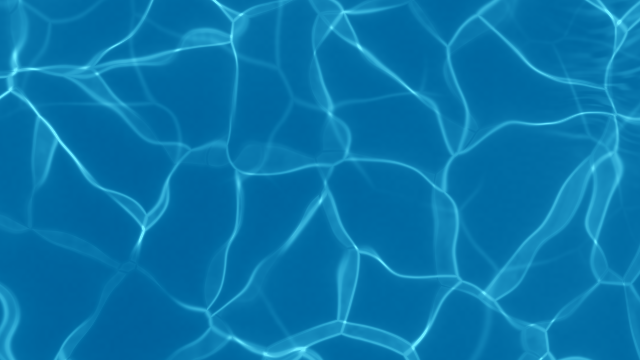
This texture is drawn by a WebGL 1 fragment shader. Its source:

```glsl
precision highp float;
// Sunlight caustics on a blue pool floor: folded ribbons of light between dark cells.
uniform vec2 u_resolution;

const vec3 DEEP_WATER = vec3(-0.008, 0.41, 0.632);
const vec3 LIT_WATER = vec3(0.12, 0.60, 0.785);
const vec3 SUN_GLINT = vec3(0.38, 0.88, 0.99);
const float LIT_LEVEL = 0.4;       // light level at which LIT_WATER is reached
const float CELLS = 3.5;           // cells per canvas height
const float JITTER = 1.0;          // irregularity of the cells
const float BEND = 0.6;            // broad curving of the lines
const float RIPPLE = 0.2;          // finer curving of the lines
const float RIBBON_SPREAD = 0.54;  // gap between the two edges of a ribbon
const float RIBBON_LIGHT = 0.2;
const float LINE_WIDTH = 0.018;
const float LINE_LIGHT = 0.54;
const float HALO_LIGHT = 0.055;
const float FAINT_LIGHT = 0.17;
const float SHIMMER_LIGHT = 0.3;
const float GRAIN_LIGHT = 0.02;

vec2 hash2(vec2 p) {
  vec2 k = vec2(dot(p, vec2(127.1, 311.7)), dot(p, vec2(269.5, 183.3)));
  return fract(sin(k) * 43758.5453);
}

// Two independent channels of smooth value noise, 0 to 1
vec2 noise2(vec2 p) {
  vec2 i = floor(p);
  vec2 f = fract(p);
  f = f * f * f * (f * (f * 6.0 - 15.0) + 10.0);
  vec2 low = mix(hash2(i), hash2(i + vec2(1.0, 0.0)), f.x);
  vec2 high = mix(hash2(i + vec2(0.0, 1.0)), hash2(i + 1.0), f.x);
  return mix(low, high, f.y);
}

vec2 bend(vec2 p) {
  return p + BEND * (noise2(p * 0.9 + 7.3) - 0.5)
           + RIPPLE * (noise2(p * 2.2 + 31.7) - 0.5);
}

// Voronoi cells: x is the distance to the nearest edge, yz the cell index
vec3 cellEdge(vec2 p) {
  vec2 base = floor(p);
  vec2 f = fract(p);
  vec2 nearCell = vec2(0.0);
  vec2 nearPoint = vec2(0.0);
  float nearest = 8.0;
  for (int y = -1; y <= 1; y++) {
    for (int x = -1; x <= 1; x++) {
      vec2 g = vec2(float(x), float(y));
      vec2 r = g + 0.5 + JITTER * (hash2(base + g) - 0.5) - f;
      float d = dot(r, r);
      if (d < nearest) {
        nearest = d;
        nearCell = g;
        nearPoint = r;
      }
    }
  }
  float edge = 8.0;
  for (int y = -2; y <= 2; y++) {
    for (int x = -2; x <= 2; x++) {
      vec2 g = nearCell + vec2(float(x), float(y));
      vec2 r = g + 0.5 + JITTER * (hash2(base + g) - 0.5) - f;
      vec2 across = r - nearPoint;
      if (dot(across, across) > 0.0001) {
        edge = min(edge, dot(0.5 * (r + nearPoint), normalize(across)));
      }
    }
  }
  return vec3(edge, base + nearCell);
}

// Bright core with a soft skirt
float lineGlow(float d, float width) {
  return 0.85 * exp(-d * d / (width * width)) + 0.15 * exp(-d / (3.0 * width));
}

vec3 waterColor(float light) {
  vec3 dim = mix(DEEP_WATER, LIT_WATER, light / LIT_LEVEL);
  vec3 bright = mix(LIT_WATER, SUN_GLINT, (light - LIT_LEVEL) / (1.0 - LIT_LEVEL));
  return mix(dim, bright, step(LIT_LEVEL, light));
}

void main() {
  vec2 uv = gl_FragCoord.xy / u_resolution;
  vec2 p = gl_FragCoord.xy / u_resolution.y * CELLS + vec2(3.0, 11.0);

  // Two shifted copies of one network form the edges of each ribbon
  vec2 bent = bend(p);
  vec2 spread = RIBBON_SPREAD * (noise2(p * 1.6 + 53.1) - 0.5);
  vec3 first = cellEdge(bent + 0.5 * spread);
  vec3 second = cellEdge(bent - 0.5 * spread);
  float edge = min(first.x, second.x);

  // Light filling the ribbon, streaked and varied along its length
  vec2 strength = smoothstep(0.25, 0.85, noise2(p * 1.5 + 19.4));
  float inside = step(0.5, distance(first.yz, second.yz));
  float ribbon = inside * smoothstep(0.0, 0.02, edge);
  float streaks = noise2(bent * vec2(9.0, 5.0)).x + 0.5 * noise2(bent * 17.0).y;
  float light = ribbon * RIBBON_LIGHT * (0.5 + 0.65 * streaks) * (0.5 + 0.5 * strength.x);

  // Ribbon edges, with glints where they cross
  vec2 lines = vec2(lineGlow(first.x, LINE_WIDTH), lineGlow(second.x, LINE_WIDTH));
  light += LINE_LIGHT * dot(lines, 0.07 + 0.93 * strength);
  light += 0.5 * lines.x * lines.y * strength.x;
  light += HALO_LIGHT * exp(-edge / 0.11);

  // Faint stray filaments and the slow unevenness of the water
  float stray = cellEdge(bend(p * 0.9 + 40.0)).x;
  float strayMask = smoothstep(0.4, 0.8, noise2(p * 0.9 + 71.0).y);
  light += FAINT_LIGHT * strayMask * lineGlow(stray, 0.025);
  light += 0.08 * (noise2(p * 0.7 + 90.0).x - 0.45) + 0.03 * (uv.x + uv.y - 1.0);

  // Fine shimmer toward the upper right, slight mottling everywhere
  float corner = smoothstep(0.82, 1.0, uv.x) * smoothstep(0.35, 0.9, uv.y);
  float sparkle = noise2(bent * vec2(7.0, 19.0) + bent.yx * 4.0).y;
  light += SHIMMER_LIGHT * corner * sparkle * sparkle;
  light += GRAIN_LIGHT * (noise2(p * 22.0).x - 0.5);

  gl_FragColor = vec4(waterColor(clamp(light, -0.06, 1.1)), 1.0);
}
```
